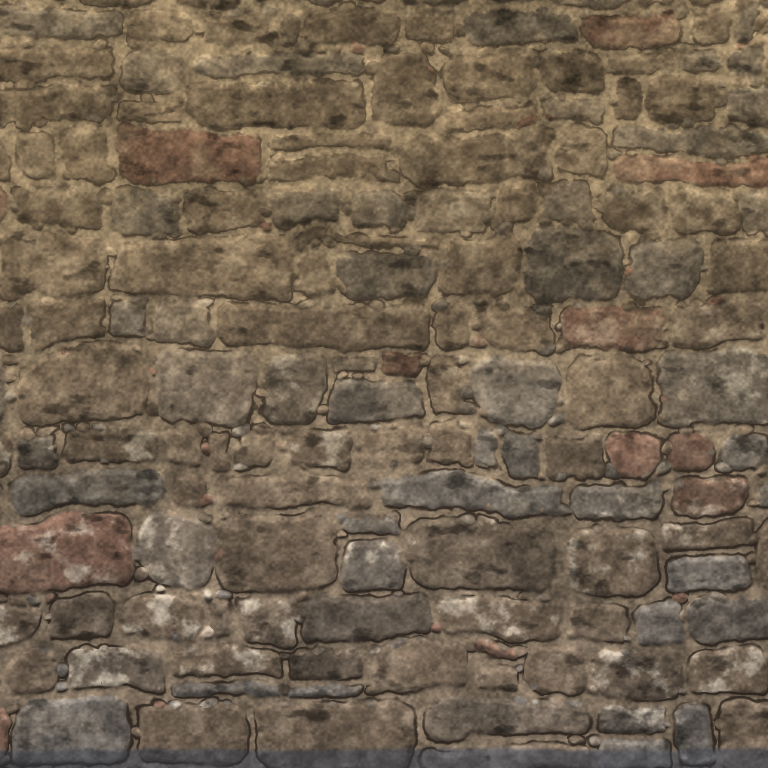
Write a WebGL 2 fragment shader that draws this texture.

```glsl
#version 300 es
precision highp float;
// Old rubble-stone wall: uneven courses, sandy mortar, worn faces and a dark kerb.

uniform vec2 u_resolution;
out vec4 outColor;

const float ROWS = 13.0;
const float MIN_COLUMNS = 5.5;
const float MAX_COLUMNS = 10.5;
const float ROW_JITTER = 0.62;
const float COLUMN_JITTER = 0.72;
const float PEBBLE_GRID = 42.0;
const float PEBBLE_SHARE = 0.38;
const float KERB_HEIGHT = 0.024;
const vec2 LIGHT_STEP = vec2(-0.0012, 0.0042);

const vec3 BROWN_STONE = vec3(0.425, 0.368, 0.298);
const vec3 GREY_STONE = vec3(0.395, 0.372, 0.335);
const vec3 RUSTY_STONE = vec3(0.455, 0.345, 0.285);
const vec3 MORTAR = vec3(0.515, 0.453, 0.367);
const vec3 PALE_CRUST = vec3(0.65, 0.61, 0.53);
const vec3 CREVICE = vec3(0.15, 0.12, 0.095);
const vec3 KERB = vec3(0.29, 0.29, 0.305);

struct Stone { float dist; vec2 id; };

// Integer hash of a whole-numbered point, 0 to 1
float hash(vec2 cell) {
    uvec2 q = uvec2(ivec2(cell)) * uvec2(1597334673u, 3812015801u);
    uint n = (q.x ^ q.y) * 1597334673u;
    n = (n ^ (n >> 15)) * 2246822519u;
    n ^= n >> 13;
    return float(n >> 8) / 16777216.0;
}

float noise(vec2 p) {
    vec2 i = floor(p), f = p - i;
    f = f * f * (3.0 - 2.0 * f);
    return mix(mix(hash(i), hash(i + vec2(1, 0)), f.x),
               mix(hash(i + vec2(0, 1)), hash(i + vec2(1, 1)), f.x), f.y);
}

float fbm(vec2 p) {
    float sum = 0.0, amp = 0.53;
    for (int i = 0; i < 4; i++) {
        sum += amp * noise(p);
        p = mat2(1.6, 1.2, -1.2, 1.6) * p + 17.3;
        amp *= 0.5;
    }
    return sum;
}

vec2 warp(vec2 p, float scale) {
    return vec2(noise(p * scale + 31.0), noise(p * scale + 77.0)) - 0.5;
}

float rowEdge(float row) {
    return (row + ROW_JITTER * (hash(vec2(row, 911)) - 0.5)) / ROWS;
}

float columnEdge(float column, float row, float columns) {
    return (column + COLUMN_JITTER * (hash(vec2(column, row + 400.0)) - 0.5)) / columns;
}

// Nearest stone: jittered courses, some blocks cut again, pebbles in the joints
Stone wall(vec2 p) {
    p += 0.022 * warp(p, 7.0) + 0.012 * warp(p, 24.0) + 0.004 * warp(p, 85.0);
    float row = floor(p.y * ROWS);
    row += step(rowEdge(row + 1.0), p.y) - step(p.y, rowEdge(row));
    float columns = mix(MIN_COLUMNS, MAX_COLUMNS, hash(vec2(row, 53)));
    float column = floor(p.x * columns);
    column += step(columnEdge(column + 1.0, row, columns), p.x)
            - step(p.x, columnEdge(column, row, columns));
    vec2 lo = vec2(columnEdge(column, row, columns), rowEdge(row));
    vec2 hi = vec2(columnEdge(column + 1.0, row, columns), rowEdge(row + 1.0));
    vec2 id = vec2(column, row);

    if (hi.y - lo.y > 0.065 && hash(id + 1500.0) < 0.32) {
        float cut = mix(lo.y, hi.y, mix(0.3, 0.7, hash(id + 1600.0)));
        if (p.y < cut) hi.y = cut; else { lo.y = cut; id.x += 200.0; }
    }
    if (hi.x - lo.x > 1.5 * (hi.y - lo.y) && hash(id + 1700.0) < 0.35) {
        float cut = mix(lo.x, hi.x, mix(0.25, 0.75, hash(id + 1800.0)));
        if (p.x < cut) hi.x = cut; else { lo.x = cut; id.y += 200.0; }
    }

    vec2 halfSize = 0.5 * (hi - lo) - mix(0.0035, 0.008, hash(id + 1900.0));
    float radius = min(halfSize.x, halfSize.y) * mix(0.25, 0.8, hash(id + 2000.0));
    vec2 q = abs(p - 0.5 * (lo + hi)) - halfSize + radius;
    float dist = length(max(q, 0.0)) + min(max(q.x, q.y), 0.0) - radius;

    vec2 cell = floor(p * PEBBLE_GRID);
    vec2 offset = p * PEBBLE_GRID - cell - 0.5;
    float size = mix(0.2, 0.42, hash(cell + 2300.0));
    float pebble = (length(offset * vec2(0.85, 1.15)) - size) / PEBBLE_GRID;
    if (hash(cell + 2200.0) < PEBBLE_SHARE && pebble < dist) {
        dist = pebble;
        id = cell + 3000.0;
    }
    return Stone(dist, id);
}

float relief(float dist) { return 1.0 - smoothstep(-0.007, 0.003, dist); }

void main() {
    vec2 p = gl_FragCoord.xy / u_resolution.y;
    float lower = 1.0 - smoothstep(0.15, 0.85, p.y);
    float broad = fbm(p * 13.0), rough = fbm(p * 62.0), grain = noise(p * 250.0);
    Stone stone = wall(p);
    float dist = stone.dist + (rough - 0.5) * mix(0.014, 0.007, lower);

    // Stone faces
    float kind = hash(stone.id + 5000.0);
    vec3 face = mix(BROWN_STONE, GREY_STONE, smoothstep(0.45, 0.95, kind) * (0.4 + 0.6 * lower));
    face = mix(face, RUSTY_STONE, step(kind, 0.07) * 0.8);
    face *= mix(0.86, 1.13, hash(stone.id + 5100.0));
    float crusted = step(0.6, hash(stone.id + 5200.0)) * lower;
    float crust = smoothstep(0.5, 0.68, 0.5 * fbm(p * 28.0 + 9.0) + 0.5 * rough);
    face = mix(face, PALE_CRUST, crust * (0.12 + 0.6 * crusted));
    float pits = smoothstep(0.6, 0.8, fbm(p * vec2(32.0, 58.0) + 40.0));
    face *= 1.0 - 0.38 * pits;

    // Mortar, smeared over the upper stones
    float joint = smoothstep(-0.002, 0.0025, dist);
    float smear = smoothstep(0.48, 0.7, fbm(p * 19.0 + 60.0)) * mix(0.5, 0.22, lower);
    vec3 color = mix(face, MORTAR * mix(1.03, 0.93, lower), max(joint, smear));

    // Weathering and grain
    color *= 1.0 + 0.5 * (broad - 0.5) + 0.62 * (rough - 0.5) + 0.24 * (grain - 0.5);

    // Light from above, with shadowed undersides and broken crevices
    float slope = relief(stone.dist) - relief(wall(p + LIGHT_STEP).dist);
    float bumps = rough - fbm((p + LIGHT_STEP * 0.6) * 62.0);
    color *= 1.0 + clamp(slope, -0.9, 0.5) * mix(0.3, 0.5, lower) + 0.4 * bumps;
    float gap = 1.0 - smoothstep(0.0005, 0.003, abs(dist - 0.0015));
    float broken = smoothstep(0.42, 0.66, fbm(p * 21.0 + 90.0) - 0.3 * slope);
    color = mix(color, CREVICE, gap * broken * mix(0.45, 0.8, lower));

    // Warm top, cool foot and kerb
    color *= mix(vec3(1.03, 1.01, 0.95), vec3(0.99, 0.99, 1.03), lower);
    float kerb = 1.0 - smoothstep(-0.004, 0.004, p.y - KERB_HEIGHT - 0.012 * (broad - 0.5));
    color = mix(color, KERB * (0.45 + 1.3 * dot(color, vec3(0.4))), kerb * 0.85);
    outColor = vec4(clamp(color, 0.0, 1.0), 1.0);
}
```
